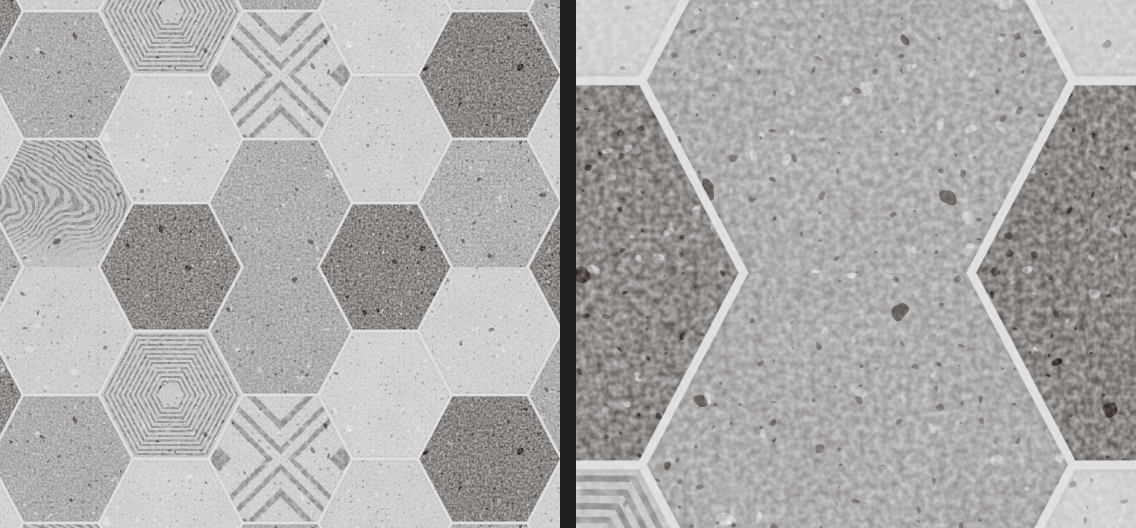
Left, the full canvas; right, a detail of the centre.
A Shadertoy shader for this pattern:

```glsl
#define ROWS 4.125        // tile heights down the canvas
#define COL_STEP 0.8575   // distance between columns, in tile heights
#define TIP 0.561         // tile centre to side corner
#define ORIGIN vec2(0.476, 0.0855)
#define GROUT 0.0115      // half width of a joint
#define GROUT_TONE 0.875
#define LIGHT_TONE 0.815
#define MID_TONE 0.695
#define DARK_TONE 0.555
#define RING_STEP 0.036   // spacing of engraved lines
#define WEAR 0.55         // fading of printed marks

// Finish per column, three rows each:
// 0 light, 1 mid, 2 dark, 3 rings, 4 waves, 5 chevrons
const int FINISH[21] = int[21](2,0,1, 1,4,0, 3,0,2, 5,1,1, 0,0,2, 2,1,0, 1,0,2);

vec3 hash3(vec2 p) {
    vec3 q = fract(vec3(p.xyx) * vec3(0.1031, 0.1030, 0.0973));
    q += dot(q, q.yxz + 33.33);
    return fract((q.xxy + q.yzz) * q.zyx);
}

float gradientNoise(vec2 p) {
    vec2 c = floor(p), f = p - c, u = f * f * f * (f * (f * 6.0 - 15.0) + 10.0);
    vec4 v;
    for (int k = 0; k < 4; k++) {
        vec2 o = vec2(k & 1, k >> 1);
        float angle = 6.2832 * hash3(c + o).x;
        v[k] = dot(vec2(cos(angle), sin(angle)), f - o);
    }
    return mix(mix(v.x, v.y, u.x), mix(v.z, v.w, u.x), u.y);
}

// Distance inward from the tile outline: x to the flat edges, y to the slanted ones
vec2 tileInset(vec2 p) {
    vec2 normal = normalize(vec2(0.5, 2.0 * TIP - COL_STEP));
    return vec2(0.5 - abs(p.y), dot(vec2(TIP, 0.0) - abs(p), normal));
}

// Irregular stone chips, at most one per grid cell
float chips(vec2 p, float scale, float density, float px) {
    p *= scale;
    vec2 cell = floor(p);
    vec3 h = hash3(cell), shape = hash3(cell + 57.0);
    vec2 d = fract(p) - 0.5 - (h.xy - 0.5) * 0.5;
    float angle = shape.x * 6.2832, c = cos(angle), s = sin(angle);
    d = mat2(c, -s, s, c) * d * vec2(1.0, 1.0 + shape.y);
    float radius = 0.07 + 0.17 * shape.z * shape.z;
    float edge = length(d) - radius + 0.08 * gradientNoise(p * 5.0);
    float aa = px * scale;
    return step(h.z, density) * (1.0 - smoothstep(-aa, aa, edge));
}

float stroke(float d, float halfWidth, float px) {
    return 1.0 - smoothstep(-px, px, abs(d) - halfWidth);
}

float engraving(float phase) {
    return smoothstep(-0.35, 0.6, cos(6.2832 * phase));
}

float chevrons(vec2 p, float px) {
    p = abs(p);
    float s = (p.y - p.x) * 0.7071;
    float mark = stroke(s - 0.185, 0.024, px);
    mark = max(mark, stroke(s - 0.045, 0.019, px));
    mark = max(mark, stroke(s + 0.06, 0.019, px));
    return max(mark, stroke((abs(p.x - 0.48) + p.y) * 0.7071, 0.068, px));
}

void mainImage(out vec4 fragColor, in vec2 fragCoord) {
    float px = ROWS / iResolution.y;
    vec2 p = fragCoord * px;
    p.y = ROWS - p.y;
    p.x += 0.08 * clamp((p.x - 2.752) / 0.519, 0.0, 1.0); // one narrower column

    // Choose the enclosing tile from the two nearest columns
    vec2 local = vec2(0.0), id = vec2(0.0), inset = vec2(-9.0);
    for (int k = 0; k < 2; k++) {
        float col = floor((p.x - ORIGIN.x) / COL_STEP) + float(k);
        float shift = ORIGIN.y + 0.5 * (1.0 - mod(col, 2.0));
        float row = floor(p.y - shift + 0.5);
        vec2 q = p - vec2(ORIGIN.x + col * COL_STEP, row + shift);
        vec2 e = tileInset(q);
        if (min(e.x, e.y) > min(inset.x, inset.y)) {
            local = q;
            inset = e;
            id = vec2(col, mod(row, 3.0));
        }
    }
    int finish = FINISH[int(mod(id.x + 1.0, 7.0)) * 3 + int(id.y)];
    vec2 stone = local + 7.3 * (id + 3.0);

    // Base tone and printed relief
    float tone = finish == 1 ? MID_TONE : finish == 2 ? DARK_TONE : LIGHT_TONE;
    float rough = finish == 1 ? 0.75 : finish == 2 ? 1.25 : 0.32;
    float fade = clamp(1.0 - WEAR * (0.4 + 1.6 * gradientNoise(stone * 24.0)), 0.15, 1.0);
    float edge = min(inset.x, inset.y);
    if (finish == 3) {
        float rings = engraving(edge / RING_STEP + 0.06 * gradientNoise(stone * 9.0));
        tone -= 0.03 + 0.21 * rings * fade * (1.0 - smoothstep(0.40, 0.43, edge));
    } else if (finish == 4) {
        float bend = 0.5 * local.x + 0.85 * sqrt(local.y * local.y + 0.012);
        bend += 0.11 * gradientNoise(stone * 3.0) + 0.025 * gradientNoise(stone * 9.0);
        float depth = 1.0 - smoothstep(0.1, 0.5, local.y);
        tone -= 0.05 + 0.19 * depth * fade * engraving(bend / RING_STEP);
    } else if (finish == 5) {
        tone -= 0.23 * fade * chevrons(local + 0.008 * gradientNoise(stone * 30.0), px);
    }
    tone += 0.03 * (hash3(id + 11.0).x - 0.5) + 0.02 * gradientNoise(stone * 4.0);

    // Grain and scattered chips
    float grain = gradientNoise(stone * 48.0) + 0.7 * gradientNoise(stone * 83.0 + 5.0);
    tone += rough * (0.17 * grain - 0.05 * smoothstep(0.1, 0.5, gradientNoise(stone * 27.0)));
    tone -= (0.14 + 0.06 * rough) * chips(stone, 19.0, 0.32, px);
    tone -= 0.26 * chips(stone + 2.7, 8.0, 0.13, px);
    tone += (0.03 + 0.1 * rough) * chips(stone + 5.1, 13.0, 0.22, px);
    tone += (0.02 + 0.1 * rough) * chips(stone + 9.4, 6.0, 0.12, px);

    // Joints; some flat edges in alternate columns are butted without grout
    bool butted = mod(id.x, 2.0) < 0.5 &&
        ((id.y == 1.0 && local.y > 0.0) || (id.y == 2.0 && local.y < 0.0));
    float joint = butted ? inset.y : edge;
    tone -= 0.035 * (1.0 - smoothstep(GROUT, GROUT * 2.5, joint));
    float grout = 1.0 - smoothstep(-px, px, joint - GROUT);
    tone = mix(tone, GROUT_TONE + 0.02 * grain, grout);

    // Darker stone is slightly warmer
    vec3 color = vec3(tone) - vec3(0.0, 0.06, 0.09) * max(0.82 - tone, 0.0);
    fragColor = vec4(clamp(color, 0.0, 1.0), 1.0);
}
```
